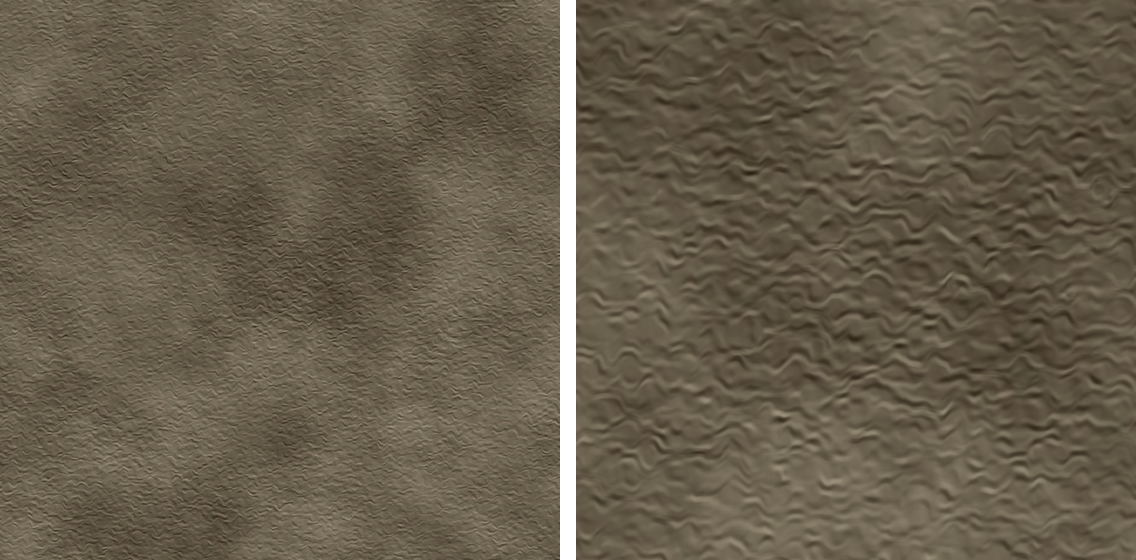
Left, the full canvas; right, a detail of the centre.
Reproduce this texture procedurally as a Shadertoy shader.

```glsl
// Worn brown leather: soft cloudy stains under fine, mostly horizontal wrinkles lit from above.
#define BASE_COLOR vec3(0.397, 0.357, 0.288)
#define TONE_COLOR vec3(1.00, 0.99, 0.92)
#define STAIN_SCALE 6.5
#define STAIN_CONTRAST 0.27
#define WRINKLE_SCALE vec2(112.0, 245.0)
#define WRINKLE_CONTRAST 0.145
#define WAVE_SCALE 82.0
#define WAVE_HEIGHT 0.009
#define LIGHT_STEP vec2(0.0005, 0.0016)
#define TINT_STRENGTH 0.012

float hash(vec2 cell) {
    return fract(sin(dot(cell, vec2(127.1, 311.7))) * 43758.5453);
}

// Smooth value noise in 0..1
float noise(vec2 p) {
    vec2 cell = floor(p);
    vec2 f = fract(p);
    f = f * f * f * (f * (f * 6.0 - 15.0) + 10.0);
    float low = mix(hash(cell), hash(cell + vec2(1.0, 0.0)), f.x);
    float high = mix(hash(cell + vec2(0.0, 1.0)), hash(cell + vec2(1.0, 1.0)), f.x);
    return mix(low, high, f.y);
}

// Layered noise in 0..1, each octave turned to hide the grid
float fbm(vec2 p) {
    const mat2 turn = mat2(0.8, 0.6, -0.6, 0.8);
    float sum = 0.0;
    float total = 0.0;
    float weight = 1.0;
    for (int i = 0; i < 5; i++) {
        sum += weight * noise(p);
        total += weight;
        weight *= 0.58;
        p = turn * p * 2.03 + 17.3;
    }
    return sum / total;
}

// Height of the creased surface: flat grain bent by small waves
float wrinkleHeight(vec2 p) {
    float wave = noise(p * WAVE_SCALE) + 0.4 * noise(p * WAVE_SCALE * 2.1 + 31.0);
    vec2 bent = p + vec2(0.0, WAVE_HEIGHT * wave);
    float coarse = noise(bent * WRINKLE_SCALE);
    float fine = noise(bent * WRINKLE_SCALE * vec2(1.5, 1.3) + 53.0);
    return coarse + 0.45 * fine;
}

void mainImage(out vec4 fragColor, in vec2 fragCoord) {
    vec2 uv = fragCoord / iResolution.y;

    // Broad light and dark stains
    float stain = fbm(uv * STAIN_SCALE + 4.7) - 0.5;

    // Relief shading, stronger in some patches than in others
    float slope = wrinkleHeight(uv - LIGHT_STEP) - wrinkleHeight(uv + LIGHT_STEP);
    float depth = mix(0.8, 1.2, noise(uv * 9.0 + 80.0));

    // Faint drift between olive and reddish brown
    float tint = noise(uv * 90.0 + 120.0) - 0.5;

    float tone = STAIN_CONTRAST * stain + WRINKLE_CONTRAST * depth * slope;
    vec3 color = BASE_COLOR + TONE_COLOR * tone;
    color += TINT_STRENGTH * tint * vec3(1.0, -0.4, 0.2);
    fragColor = vec4(color, 1.0);
}
```
